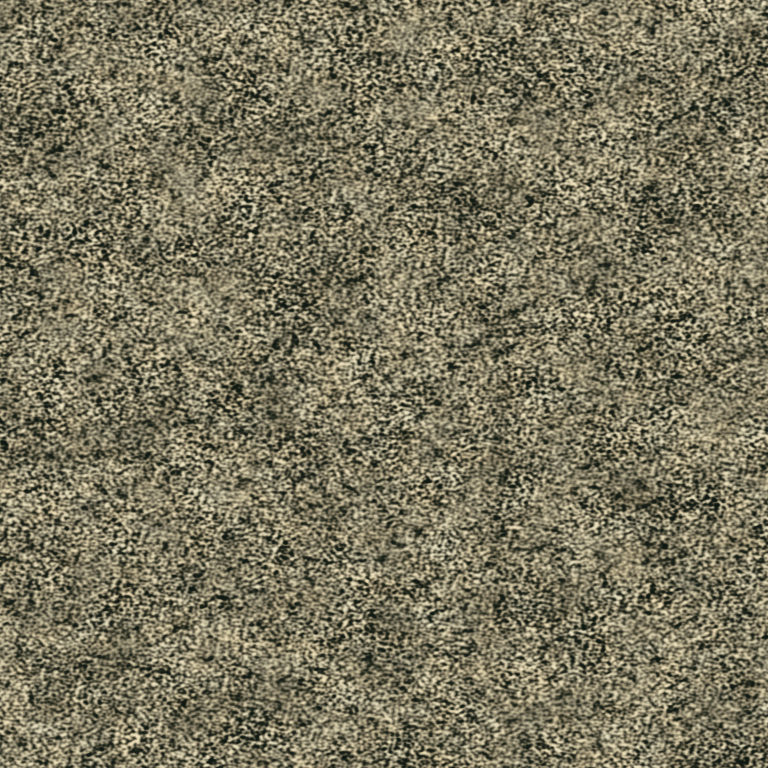
This texture is drawn by a WebGL 2 fragment shader. Its source:

```glsl
#version 300 es
precision highp float;
precision highp int;
// Fine speckled stone: sandy grains with dark clumps and soft mottling.

uniform vec2 u_resolution;
out vec4 fragColor;

// Cells across the canvas for each layer
const float FINE_CELLS = 205.0;
const float GRAIN_CELLS = 145.0;
const float CLUMP_CELLS = 72.0;
const float PATCH_CELLS = 29.0;
const float MOTTLE_CELLS = 10.0;

// Strength of each layer, in standard deviations
const float FINE_AMOUNT = 0.74;
const float GRAIN_AMOUNT = 0.48;
const float CLUMP_AMOUNT = 0.26;
const float PATCH_AMOUNT = 0.17;
const float MOTTLE_AMOUNT = 0.17;

const vec2 STRETCH = vec2(0.87, 1.13);  // flattens features sideways
const float CONTRAST_CELLS = 17.0;
const float CONTRAST_VARIATION = 0.17;
const float SPECK_DEPTH = 0.8;
const float TONE_SHIFT = 0.04;
const float TONE_SPREAD = 1.04;
const float TINT_AMOUNT = 0.012;

// Tones from dark to light, placed at their cumulative shares
const int TONE_COUNT = 8;
const vec3 TONES[TONE_COUNT] = vec3[TONE_COUNT](
    vec3(0.05, 0.09, 0.07), vec3(0.13, 0.15, 0.11),
    vec3(0.27, 0.27, 0.20), vec3(0.40, 0.38, 0.30),
    vec3(0.52, 0.49, 0.40), vec3(0.64, 0.61, 0.49),
    vec3(0.81, 0.77, 0.64), vec3(0.93, 0.89, 0.76));
const float STOPS[TONE_COUNT] = float[TONE_COUNT](
    0.0, 0.05, 0.175, 0.345, 0.565, 0.795, 0.95, 1.0);

// Integer hash of a lattice cell, from 0 to 1
float hash(ivec2 cell, uint seed) {
    uvec2 q = uvec2(cell) * uvec2(1597u, 3571u) + seed * 7919u;
    uint n = (q.x ^ (q.y * 40503u)) * 747796u + 28915u;
    n = ((n >> 15) ^ n) * 739981u;
    n = ((n >> 13) ^ n) * 277803u;
    return float((n >> 16) ^ (n & 65535u)) / 65535.0;
}

// Slope of a random unit gradient at one lattice corner
float corner(ivec2 cell, ivec2 offset, vec2 f, uint seed) {
    float angle = 6.28319 * hash(cell + offset, seed);
    return dot(vec2(cos(angle), sin(angle)), f - vec2(offset));
}

// Gradient noise with a mean of 0 and a standard deviation near 1
float noise(vec2 p, uint seed) {
    vec2 base = floor(p);
    vec2 f = p - base;
    vec2 w = f * f * f * (f * (f * 6.0 - 15.0) + 10.0);
    ivec2 c = ivec2(base);
    float low = mix(corner(c, ivec2(0, 0), f, seed), corner(c, ivec2(1, 0), f, seed), w.x);
    float high = mix(corner(c, ivec2(0, 1), f, seed), corner(c, ivec2(1, 1), f, seed), w.x);
    return mix(low, high, w.y) * 4.0;
}

// One noise layer, turned so that its lattice does not show
float layer(vec2 uv, float cells, uint seed) {
    float angle = 0.5 + 1.3 * float(seed);
    float c = cos(angle), s = sin(angle);
    return noise(mat2(c, s, -s, c) * (uv * STRETCH * cells) + 37.3, seed);
}

// Colour for a rank from 0 (darkest) to 1 (lightest)
vec3 toneRamp(float rank) {
    vec3 colour = TONES[0];
    for (int i = 1; i < TONE_COUNT; i++) {
        float t = clamp((rank - STOPS[i - 1]) / (STOPS[i] - STOPS[i - 1]), 0.0, 1.0);
        colour = mix(colour, TONES[i], t);
    }
    return colour;
}

void main() {
    vec2 uv = gl_FragCoord.xy / u_resolution;

    // Sharp grain whose contrast drifts from place to place
    float grain = FINE_AMOUNT * layer(uv, FINE_CELLS, 1u)
                + GRAIN_AMOUNT * layer(uv, GRAIN_CELLS, 2u);
    float contrast = 1.0 + CONTRAST_VARIATION * layer(uv, CONTRAST_CELLS, 3u);

    // Broader variation
    float clump = layer(uv, CLUMP_CELLS, 4u);
    float patches = layer(uv, PATCH_CELLS, 5u);
    float mottle = layer(uv, MOTTLE_CELLS, 6u);
    float height = grain * contrast + CLUMP_AMOUNT * clump
                 + PATCH_AMOUNT * patches + MOTTLE_AMOUNT * mottle;

    // Scattered dark specks, denser inside dark patches
    float speck = smoothstep(1.1, 2.0, -clump - 0.25 * patches);
    height += TONE_SHIFT - SPECK_DEPTH * speck;

    // Logistic curve turns the height into an even rank
    float rank = 1.0 / (1.0 + exp(-1.702 * TONE_SPREAD * height));
    vec3 colour = toneRamp(rank);

    // Slight drift between warm and cool
    float tint = TINT_AMOUNT * layer(uv, PATCH_CELLS, 7u);
    colour *= 1.0 + tint * vec3(0.8, 0.0, -1.0);
    fragColor = vec4(colour, 1.0);
}
```
